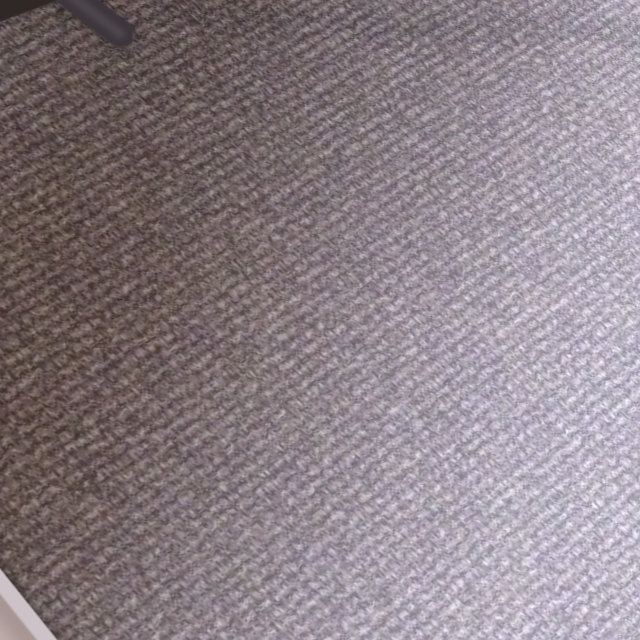
Write a WebGL 2 fragment shader that draws this texture.

```glsl
#version 300 es
precision highp float;
// Ribbed woven carpet seen at a slant, lit from the right, with furniture at two corners.

uniform vec2 u_resolution;
out vec4 outColor;

float hash(vec2 p) {
    vec3 q = fract(vec3(p.xyx) * 0.1031);
    q += dot(q, q.yzx + 33.33);
    return fract((q.x + q.y) * q.z);
}

float noise(vec2 p) {
    vec2 i = floor(p), f = fract(p);
    f = f * f * (3.0 - 2.0 * f);
    return mix(mix(hash(i), hash(i + vec2(1, 0)), f.x),
               mix(hash(i + vec2(0, 1)), hash(i + vec2(1, 1)), f.x), f.y);
}

float capsule(vec2 p, vec2 a, vec2 b, float radius) {
    vec2 d = b - a;
    float t = clamp(dot(p - a, d) / dot(d, d), 0.0, 1.0);
    return length(p - a - d * t) - radius;
}

// Coverage of the inside of a shape, blurred slightly like a soft lens.
float cover(float dist) {
    float blur = 0.0015 + 0.5 / u_resolution.y;
    return 1.0 - smoothstep(-blur, blur, dist);
}

// Broad light: warm shade on the left, cool light on the lower right.
vec3 floorLight(vec2 uv) {
    float drift = noise(uv * 4.0 + 20.0) - 0.5;
    float lit = smoothstep(-0.08, 1.02, uv.x - 0.45 * uv.y + 0.14 + 0.06 * drift);
    vec3 color = mix(vec3(0.38, 0.315, 0.295), vec3(0.755, 0.73, 0.79), lit);
    float coolTop = smoothstep(0.5, 1.0, uv.y) * (1.0 - lit);
    color += coolTop * vec3(0.0, 0.012, 0.028);
    color.b += 0.035 * lit * (1.0 - lit);
    float band = exp(-pow((uv.y - 0.98 + 0.03 * uv.x) / 0.025, 2.0));
    return color * (1.0 - 0.07 * band * smoothstep(0.2, 0.4, uv.x));
}

// Brightness offset of the weave: soft ridges, slim slanted stitches, fine fibre.
float weave(vec2 uv) {
    vec2 c = uv - 0.5;
    c /= 1.0 - 0.15 * (c.x + c.y);
    float angle = radians(34.0);
    vec2 along = vec2(cos(angle), sin(angle));
    float u = dot(c, along);
    float v = dot(c, vec2(-along.y, along.x)) * 52.0;
    v += 0.3 * (noise(vec2(u * 90.0, v * 1.2) + 90.0) - 0.5);

    // Stitches are bright on the ridge and fade out in the groove.
    float row = floor(v), across = fract(v);
    float ridge = 0.5 - 0.5 * cos(6.2832 * across);
    float stitchU = u * 235.0 + across * 0.9 + hash(vec2(row + 100.0, 7.0)) * 40.0;
    float stitch = noise(vec2(stitchU + 300.0, row * 3.0 + across * 1.3 + 400.0)) - 0.5;
    float fibre = noise(vec2(u * 300.0 + v * 1.5, v * 5.5) + 500.0) - 0.5;
    float wear = 0.75 + 0.5 * noise(vec2(u * 18.0, v * 0.5) + 60.0);

    float detail = 1.0 - smoothstep(0.9, 2.0, 300.0 / u_resolution.y);
    return 0.115 * wear * (ridge - 0.5)
         + detail * (stitch * (0.04 + 0.21 * ridge) + 0.21 * fibre);
}

// Faint coloured mottling, purple against green and yellow against blue.
vec3 mottling(vec2 uv) {
    float purple = noise(uv * 38.0 + 11.0) + noise(uv * 110.0 + 31.0) - 1.0;
    float yellow = noise(uv * 30.0 + 71.0) + noise(uv * 95.0 + 53.0) - 1.0;
    return purple * vec3(0.010, -0.010, 0.010) + yellow * vec3(0.012, 0.006, -0.016);
}

void main() {
    vec2 uv = gl_FragCoord.xy / u_resolution;
    vec3 light = floorLight(uv);
    vec3 color = light + weave(uv) * (0.75 + 0.35 * light.g) + mottling(uv);

    // Dark rounded foot and the shaded corner behind it.
    float foot = capsule(uv, vec2(0.08, 1.03), vec2(0.187, 0.948), 0.021);
    color *= 1.0 - 0.2 * exp(-max(foot, 0.0) * 70.0);
    float corner = dot(uv - vec2(0.0, 0.966), normalize(vec2(0.37, -1.0)));
    color = mix(color, vec3(0.19, 0.155, 0.15), cover(-corner - 0.0) * 0.0 + cover(corner));
    vec3 footColor = vec3(0.24, 0.215, 0.24) + 0.06 * smoothstep(-0.006, -0.021, foot);
    color = mix(color, footColor, cover(foot));

    // Pale skirting board with a dark gap along the floor.
    float board = dot(uv - vec2(0.0, 0.112), normalize(vec2(1.25, 1.0)));
    color *= 1.0 - 0.35 * exp(-max(board, 0.0) * 140.0);
    vec3 boardColor = mix(vec3(0.80, 0.76, 0.78), vec3(0.66, 0.59, 0.58),
                          smoothstep(-0.022, -0.028, board));
    boardColor += 0.08 * smoothstep(-0.035, -0.07, board);
    color = mix(color, boardColor, cover(board));

    outColor = vec4(clamp(color, 0.0, 1.0), 1.0);
}
```
